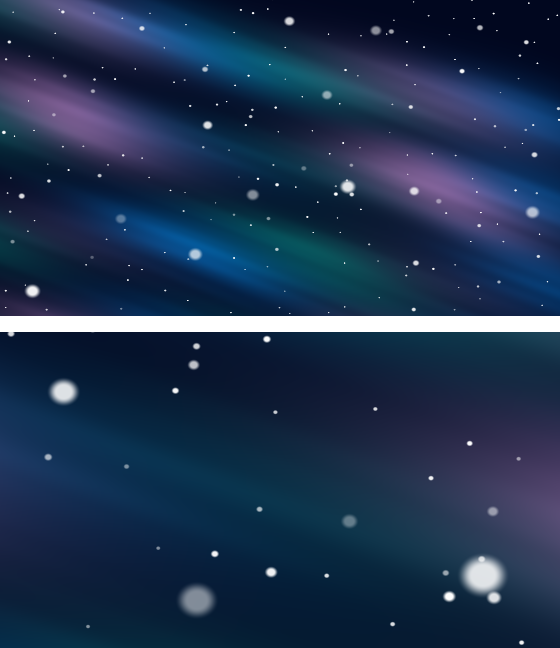
Top, the full canvas; bottom, a detail of the centre.
Give the GLSL for this background, as a Shadertoy shader.

```glsl
// Night sky of slanted aurora glows in violet, blue and green under crisp white stars.

const vec3 SKY    = vec3(0.004, 0.026, 0.120);
const vec3 GREEN  = vec3(0.015, 0.350, 0.250);
const vec3 VIOLET = vec3(0.490, 0.310, 0.420);
const vec3 BLUE   = vec3(0.000, 0.300, 0.480);
const vec3 STAR   = vec3(1.0);

const float SLANT = 0.36;                    // downward tilt of the glows, radians
const vec2 GLOW_SIZE = vec2(0.25, 0.066);    // spread along and across the slant
const float COLUMN_STEP = 0.378;
const float ROW_STEP = 0.37;
const float JITTER = 0.04;
const float STREAK_DEPTH = 0.95;

float hash(vec2 p) {
    return fract(sin(dot(p, vec2(127.1, 311.7))) * 43758.5453);
}

float noise(vec2 p) {
    vec2 cell = floor(p), f = fract(p);
    f = f * f * (3.0 - 2.0 * f);
    return mix(mix(hash(cell), hash(cell + vec2(1, 0)), f.x),
               mix(hash(cell + vec2(0, 1)), hash(cell + vec2(1, 1)), f.x), f.y);
}

// Turns a vector into coordinates along and across the slant
vec2 toSlant(vec2 p) {
    float c = cos(SLANT), s = sin(SLANT);
    return vec2(c * p.x - s * p.y, s * p.x + c * p.y);
}

// Stretched blobs on a loose lattice, hue cycling by column
vec3 aurora(vec2 p) {
    vec3 light = vec3(0.0);
    for (int row = 0; row < 4; row++) {
        for (int column = 0; column < 6; column++) {
            float r = float(row), c = float(column);
            vec2 center;
            center.x = COLUMN_STEP * c - 0.15;
            center.y = 1.01 - ROW_STEP * r - (0.24 - 0.07 * r) * center.x;
            center += JITTER * (vec2(hash(vec2(c, r)), hash(vec2(r + 9.0, c))) - 0.5);

            vec2 d = toSlant(p - center) / GLOW_SIZE;
            float strength = 0.63 + 0.52 * sin(2.094 * r) * cos(1.85 * (c - 4.15));
            int hue = column % 3;
            vec3 tint = hue == 0 ? GREEN : hue == 1 ? VIOLET : BLUE;
            light += tint * strength * exp(-0.5 * dot(d, d));
        }
    }
    return light;
}

// Brushed variation running along the slant, from broad bands to thin lines
float streaks(vec2 p) {
    vec2 q = toSlant(p);
    float n = 0.45 * noise(q * vec2(1.3, 7.0) + 3.0)
            + 0.33 * noise(q * vec2(1.6, 18.0) + 17.0)
            + 0.22 * noise(q * vec2(2.0, 42.0) + 29.0);
    return 1.0 + STREAK_DEPTH * (n - 0.5);
}

// One star at most per cell; radii lean towards the smaller end
float starLayer(vec2 p, float cellSize, float density, vec2 radii, float dimmest, float seed) {
    vec2 cell = floor(p / cellSize);
    vec2 key = cell + seed;
    if (hash(key) > density) return 0.0;

    float size = hash(key + 5.3);
    float radius = mix(radii.x, radii.y, size * size);
    float pixel = 1.0 / iResolution.y;
    float margin = min(0.45, (radius * 1.1 + pixel) / cellSize);
    vec2 spot = mix(vec2(margin), vec2(1.0 - margin),
                    vec2(hash(key + 11.7), hash(key + 23.1)));
    vec2 d = p - (cell + spot) * cellSize;
    float dist = length(d * vec2(0.93, 1.06));
    float level = mix(dimmest, 1.0, sqrt(hash(key + 37.9)));
    return level * (1.0 - smoothstep(radius * 0.42, radius + 0.4 * pixel, dist));
}

void mainImage(out vec4 fragColor, in vec2 fragCoord) {
    vec2 p = fragCoord / iResolution.y;

    // Gentle bending keeps the glows from looking too regular
    vec2 bend = vec2(noise(p * 2.3 + 4.0), noise(p * 2.3 + 41.0)) - 0.5;
    vec3 color = SKY + aurora(p + 0.05 * bend) * streaks(p + 0.01 * bend);

    // Dust, small stars and large soft discs
    float dust  = starLayer(p, 0.070, 0.46, vec2(0.0022, 0.0044), 0.35, 13.0);
    float small = starLayer(p, 0.135, 0.38, vec2(0.0060, 0.0115), 0.25, 57.0);
    float large = starLayer(p, 0.250, 0.34, vec2(0.0150, 0.0360), 0.15, 91.0);
    float stars = 1.0 - (1.0 - dust) * (1.0 - small) * (1.0 - large);

    fragColor = vec4(mix(color, STAR, stars), 1.0);
}
```
